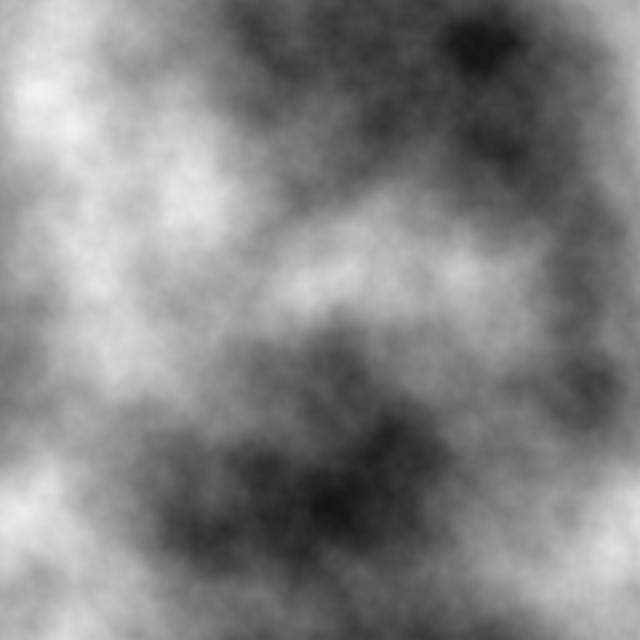
Give the GLSL for this texture, as a three.js fragment shader.

```glsl
// Soft grey clouds that tile: a few whole-number cosine waves lay out the broad
// light and dark masses, a gentle warp bends them, and wrapping gradient noise
// in five octaves adds the billows and the fine mottling.

varying vec2 vUv;

const float TAU = 6.2831853;
const float MEAN_GREY = 0.5;
const float DARKEST = 0.065;
const float BRIGHTEST = 0.96;
const float KNEE = 0.002;          // softness of the tonal limits
const float WARP_CELLS = 3.0;      // noise cells across the tile for the warp
const float WARP_AMOUNT = 0.09;
const float BILLOW_CELLS = 4.0;    // cells across the tile in the first octave
const float BILLOW_AMOUNT = 0.36;
const float OCTAVE_GAIN = 0.5;
const int OCTAVES = 5;

// Unit gradient for a lattice point
vec2 gradientAt(vec2 cell, float seed) {
  vec3 q = fract(vec3(cell.xyx + seed) * vec3(0.1031, 0.1030, 0.0973));
  q += dot(q, q.yzx + 33.33);
  float angle = TAU * fract((q.x + q.y) * q.z);
  return vec2(cos(angle), sin(angle));
}

// Gradient noise whose lattice wraps after the given number of cells
float tiledNoise(vec2 uv, float cells, float seed) {
  vec2 p = uv * cells;
  vec2 f = fract(p);
  vec2 lo = mod(floor(p), cells);
  vec2 hi = mod(lo + 1.0, cells);
  vec2 blend = f * f * f * (f * (f * 6.0 - 15.0) + 10.0);
  float a = dot(gradientAt(lo, seed), f);
  float b = dot(gradientAt(vec2(hi.x, lo.y), seed), f - vec2(1.0, 0.0));
  float c = dot(gradientAt(vec2(lo.x, hi.y), seed), f - vec2(0.0, 1.0));
  float d = dot(gradientAt(hi, seed), f - 1.0);
  return mix(mix(a, b, blend.x), mix(c, d, blend.x), blend.y);
}

// Sum of octaves, each with twice the cells of the last
float billows(vec2 uv) {
  float sum = 0.0;
  float amplitude = 1.0;
  float cells = BILLOW_CELLS;
  for (int i = 0; i < OCTAVES; i++) {
    sum += amplitude * tiledNoise(uv, cells, 17.0 + 31.0 * float(i));
    amplitude *= OCTAVE_GAIN;
    cells *= 2.0;
  }
  return sum;
}

// Plane wave with whole repeats along each axis; phase in turns
float wave(vec2 uv, vec2 repeats, float phase) {
  return cos(TAU * (dot(uv, repeats) - phase));
}

// Broad light and dark masses
float cloudMasses(vec2 uv) {
  return 0.17 * wave(uv, vec2(1.0, 0.0), 0.1)
       + 0.16 * wave(uv, vec2(1.0, 1.0), 0.1)
       + 0.10 * wave(uv, vec2(0.0, 1.0), 0.6)
       + 0.08 * wave(uv, vec2(0.0, 2.0), 0.2)
       + 0.07 * wave(uv, vec2(1.0, -2.0), 0.53)
       + 0.06 * wave(uv, vec2(2.0, 1.0), 0.0);
}

float softMax(float a, float b) {
  return 0.5 * (a + b + sqrt((a - b) * (a - b) + KNEE));
}

void main() {
  vec2 warp = vec2(tiledNoise(vUv, WARP_CELLS, 5.0),
                   tiledNoise(vUv, WARP_CELLS, 71.0));
  float grey = MEAN_GREY + cloudMasses(vUv + WARP_AMOUNT * warp)
             + BILLOW_AMOUNT * billows(vUv);

  // Ease into the darkest and brightest tones
  grey = softMax(grey, DARKEST);
  grey = -softMax(-grey, -BRIGHTEST);
  gl_FragColor = vec4(vec3(grey), 1.0);
}
```
